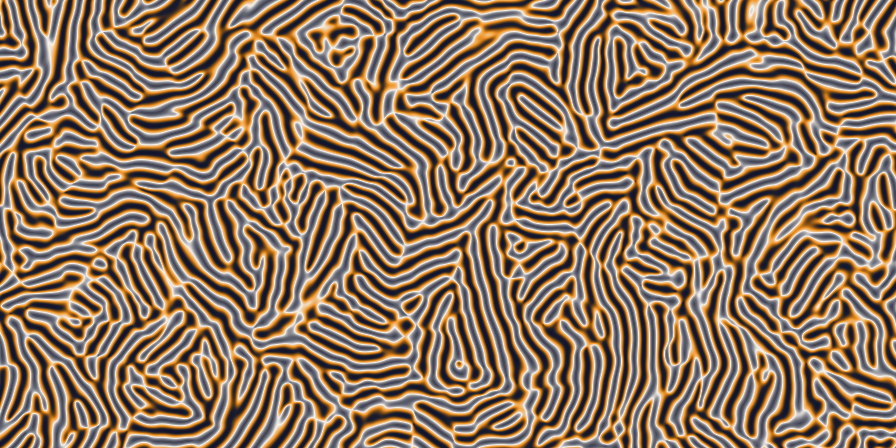
This pattern is drawn by a Shadertoy shader. Its source:

```glsl
const float TAU = 6.2831853;
const float STRIPES_PER_HEIGHT = 21.8;
const float DOMAIN_FREQUENCY = 0.38;   // direction domains per stripe period
const float REACH = 2.0;               // radius of one wavelet, in periods
const float JUNCTION_FADE = 0.25;      // weakens the crossings of lines

const vec3 INK       = vec3(0.07, 0.08, 0.17);
const vec3 INK_EDGE  = vec3(0.10, 0.11, 0.18);
const vec3 UMBER     = vec3(0.21, 0.16, 0.14);
const vec3 BROWN     = vec3(0.45, 0.28, 0.09);
const vec3 OCHRE     = vec3(0.78, 0.46, 0.09);
const vec3 ORANGE    = vec3(0.96, 0.62, 0.20);
const vec3 CREAM     = vec3(0.93, 0.76, 0.55);
const vec3 WHITE     = vec3(0.97, 0.95, 0.93);
const vec3 SILVER    = vec3(0.62, 0.62, 0.64);
const vec3 SLATE     = vec3(0.40, 0.41, 0.46);
const vec3 DEEP_SLATE = vec3(0.27, 0.28, 0.34);

vec3 hash3(vec2 cell) {
    vec3 q = fract(cell.xyx * vec3(0.1031, 0.1030, 0.0973));
    q += dot(q, q.yxz + 33.33);
    return fract((q.xxy + q.yzz) * q.zyx);
}

// Smooth random vector, each component in -0.5..0.5
vec2 vectorNoise(vec2 p) {
    vec2 i = floor(p), f = fract(p);
    f = f * f * (3.0 - 2.0 * f);
    vec2 low  = mix(hash3(i).xy, hash3(i + vec2(1, 0)).xy, f.x);
    vec2 high = mix(hash3(i + vec2(0, 1)).xy, hash3(i + vec2(1, 1)).xy, f.x);
    return mix(low, high, f.y) - 0.5;
}

// Half the vector angle: an axis field with loop ends and triple points
vec2 stripeNormal(vec2 p) {
    vec2 v = vectorNoise(p * DOMAIN_FREQUENCY + 71.0);
    float angle = 0.5 * atan(v.y, v.x + 1e-5);
    return vec2(cos(angle), sin(angle));
}

// Sum of short oriented waves, levelled to even strength: -1 gap, 1 line
float labyrinth(vec2 p) {
    vec2 home = floor(p);
    float wave = 0.0;
    vec2 slope = vec2(0.0);
    for (int y = -2; y <= 2; y++) {
        for (int x = -2; x <= 2; x++) {
            vec2 cell = home + vec2(x, y);
            vec3 rnd = hash3(cell + 17.0);
            vec2 center = cell + rnd.xy;
            vec2 offset = p - center;
            vec2 normal = stripeNormal(center);
            float falloff = max(0.0, 1.0 - dot(offset, offset) / (REACH * REACH));
            float weight = falloff * falloff * falloff;
            float phase = TAU * (dot(offset, normal) + rnd.z);
            wave += weight * cos(phase);
            slope += weight * sin(phase) * normal;
        }
    }
    float strength = wave * wave + dot(slope, slope) + JUNCTION_FADE * JUNCTION_FADE;
    return wave * inversesqrt(strength);
}

vec3 blend(vec3 below, vec3 above, float start, float end, float t) {
    return mix(below, above, clamp((t - start) / (end - start), 0.0, 1.0));
}

// Colours from the line centre (0) to the gap centre (1)
vec3 palette(float t) {
    vec3 c = blend(INK, INK_EDGE, 0.00, 0.14, t);
    c = blend(c, UMBER,      0.14, 0.19, t);
    c = blend(c, BROWN,      0.19, 0.27, t);
    c = blend(c, OCHRE,      0.27, 0.37, t);
    c = blend(c, ORANGE,     0.37, 0.45, t);
    c = blend(c, CREAM,      0.45, 0.54, t);
    c = blend(c, WHITE,      0.54, 0.62, t);
    c = blend(c, SILVER,     0.62, 0.73, t);
    c = blend(c, SLATE,      0.73, 0.84, t);
    return blend(c, DEEP_SLATE, 0.84, 1.00, t);
}

void mainImage(out vec4 fragColor, in vec2 fragCoord) {
    vec2 p = fragCoord / iResolution.y * STRIPES_PER_HEIGHT;
    float level = clamp(1.04 * labyrinth(p), -1.0, 1.0);
    float t = acos(level) / (0.5 * TAU);
    fragColor = vec4(palette(t), 1.0);
}
```
